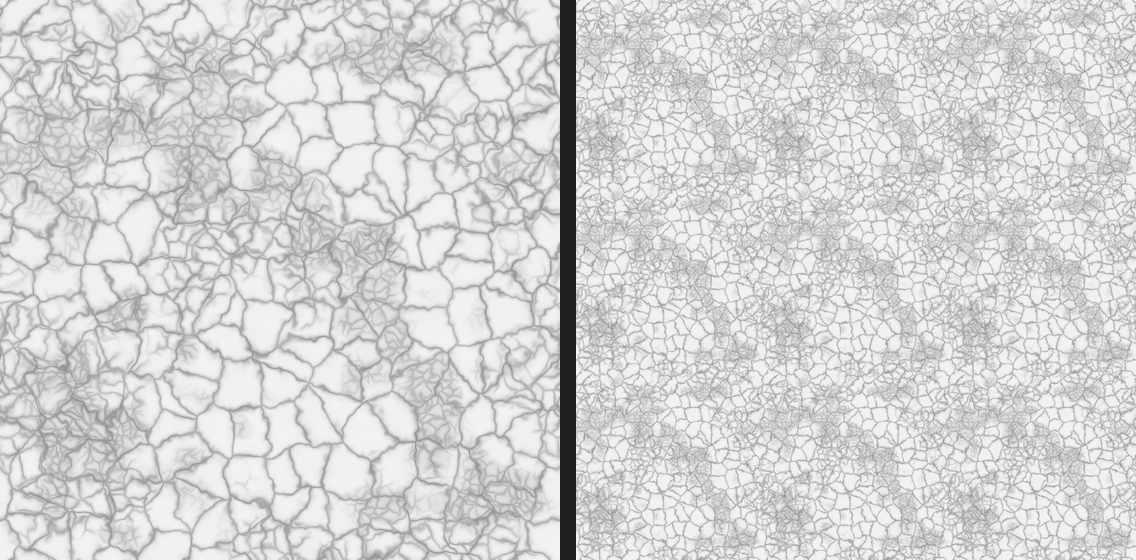
Left, the tile; right, the same tile 3 across and 3 down.
This texture is drawn by a WebGL 1 fragment shader. Its source:

```glsl
precision highp float;
uniform vec2 u_resolution;

#define COARSE_CELLS 15.0
#define MEDIUM_CELLS 27.0
#define FINE_CELLS 52.0
#define VEIN_WIDTH 0.0029
#define VEIN_CORE 0.0011
#define VEIN_DEPTH 0.325
#define PAPER_TONE 0.945

vec2 hash2(vec2 p) {
  vec3 q = fract(p.xyx * vec3(0.1031, 0.1030, 0.0973));
  q += dot(q, q.yzx + 33.33);
  return fract((q.xx + q.yz) * q.zy);
}

// Value noise on a lattice that wraps after one canvas
vec2 noise2(vec2 uv, float cells, float seed) {
  vec2 p = uv * cells;
  vec2 i = floor(p);
  vec2 f = fract(p);
  f = f * f * (3.0 - 2.0 * f);
  vec2 lo = mod(i, cells) + seed;
  vec2 hi = mod(i + 1.0, cells) + seed;
  vec2 bottom = mix(hash2(lo), hash2(vec2(hi.x, lo.y)), f.x);
  vec2 top = mix(hash2(vec2(lo.x, hi.y)), hash2(hi), f.x);
  return mix(bottom, top, f.y);
}

// Offset from the sample to the seed point of a neighbouring cell
vec2 seedOffset(vec2 cell, vec2 f, vec2 base, float cells, float seed) {
  return cell + hash2(mod(base + cell, cells) + seed) - f;
}

// Distance to the nearest Voronoi border, in canvas units
float borderDistance(vec2 uv, float cells, float seed) {
  vec2 p = uv * cells;
  vec2 base = floor(p);
  vec2 f = fract(p);
  vec2 nearCell = vec2(0.0);
  vec2 nearSeed = vec2(0.0);
  float nearest = 8.0;
  for (int y = -1; y <= 1; y++) {
    for (int x = -1; x <= 1; x++) {
      vec2 cell = vec2(float(x), float(y));
      vec2 r = seedOffset(cell, f, base, cells, seed);
      float d = dot(r, r);
      if (d < nearest) {
        nearest = d;
        nearSeed = r;
        nearCell = cell;
      }
    }
  }
  float border = 8.0;
  for (int y = -2; y <= 2; y++) {
    for (int x = -2; x <= 2; x++) {
      vec2 cell = nearCell + vec2(float(x), float(y));
      vec2 r = seedOffset(cell, f, base, cells, seed);
      vec2 gap = r - nearSeed;
      if (dot(gap, gap) > 0.0001) {
        border = min(border, dot(0.5 * (nearSeed + r), normalize(gap)));
      }
    }
  }
  return max(border, 0.0) / cells;
}

// Soft vein: rounded core with an exponential halo
float vein(float d, float width) {
  float rounded = sqrt(d * d + VEIN_CORE * VEIN_CORE) - VEIN_CORE;
  return exp(-rounded / width);
}

void main() {
  vec2 uv = gl_FragCoord.xy / u_resolution;

  // Ragged displacement of the borders
  vec2 warped = uv + 0.020 * (noise2(uv, 25.0, 3.0) - 0.5);
  warped += 0.010 * (noise2(uv, 64.0, 71.0) - 0.5);
  warped += 0.005 * (noise2(uv, 128.0, 151.0) - 0.5);

  // Patches where the finer meshes appear
  vec2 patches = 0.65 * noise2(uv, 9.0, 211.0) + 0.35 * noise2(uv, 21.0, 307.0);
  float mediumMask = smoothstep(0.44, 0.64, patches.x);
  float fineMask = smoothstep(0.58, 0.76, patches.y);

  // Veins, uneven in strength along their length
  vec2 wear = noise2(uv, 36.0, 401.0);
  float coarse = vein(borderDistance(warped, COARSE_CELLS, 17.0), VEIN_WIDTH);
  float medium = vein(borderDistance(warped, MEDIUM_CELLS, 97.0), VEIN_WIDTH);
  float fine = vein(borderDistance(warped, FINE_CELLS, 191.0), VEIN_WIDTH * 0.8);
  coarse *= 0.70 + 0.40 * wear.x;
  medium *= mediumMask * (0.50 + 0.50 * wear.y);
  fine = fineMask * (0.50 * fine + 0.18);
  float strongest = max(coarse, max(medium, fine));
  float ink = mix(strongest, coarse + medium + fine, 0.22);

  // Paper with faint mottling
  float mottle = noise2(uv, 18.0, 503.0).x + noise2(uv, 90.0, 601.0).y - 1.0;
  float tone = PAPER_TONE + 0.008 * mottle - VEIN_DEPTH * min(ink, 1.08);
  gl_FragColor = vec4(vec3(tone), 1.0);
}
```
